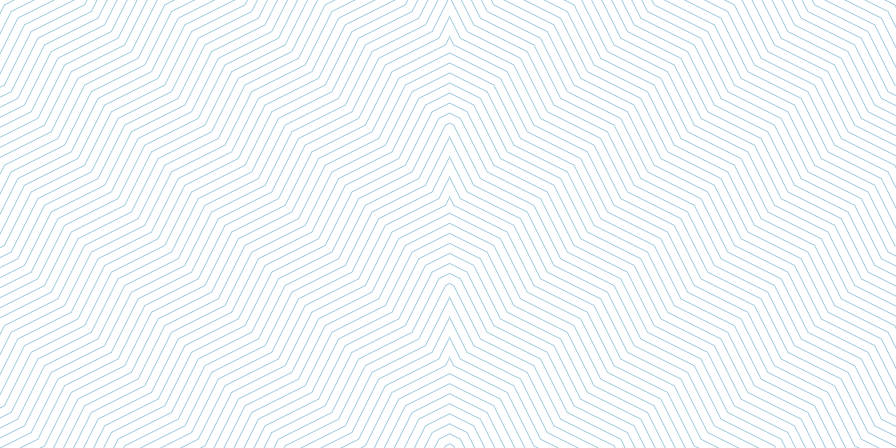
A Shadertoy shader for this pattern:

```glsl
// Thin blue contour lines step down from a central mirror axis like stairs.
// In diagonal coordinates each line is a triangle wave, so steep and shallow
// segments alternate and the spacing between parallel lines stays constant.

#define PERIOD 0.358            // stair period, in canvas heights
#define LINES_PER_PERIOD 12.0
#define CORNER_OFFSET 0.1094    // first steep-to-shallow corner below the top
#define LINE_PHASE -0.055       // shift of the lines, in line spacings
#define AXIS_SHIFT 0.0036       // mirror axis, right of the centre
#define LINE_WIDTH 0.0014
#define EDGE_SOFTNESS 0.75      // in pixels
#define WAVE_SLOPE (1.0 / 3.0)  // gives segment slopes of 2 and 1/2
#define PAPER vec3(1.0)
#define INK vec3(0.43, 0.69, 0.81)

float triangleWave(float s) {
    float halfPeriod = 0.5 * PERIOD;
    return WAVE_SLOPE * (halfPeriod - abs(mod(s, PERIOD) - halfPeriod));
}

// Distance to the nearest stair line; p.x is from the axis, p.y from the top.
float stairDistance(vec2 p) {
    float along = p.x + p.y - CORNER_OFFSET;
    float across = p.x - p.y - triangleWave(along);
    float spacing = PERIOD / LINES_PER_PERIOD;
    float cell = fract(across / spacing - LINE_PHASE + 0.5) - 0.5;
    float gradient = length(vec2(1.0 - WAVE_SLOPE, 1.0 + WAVE_SLOPE));
    return abs(cell) * spacing / gradient;
}

// Filtered stroke that keeps its weight when thinner than a pixel.
float strokeCoverage(float dist, float width, float soft) {
    return smoothstep(-soft, soft, dist + 0.5 * width)
         - smoothstep(-soft, soft, dist - 0.5 * width);
}

void mainImage(out vec4 fragColor, in vec2 fragCoord) {
    float pixel = 1.0 / iResolution.y;
    float x = (fragCoord.x - 0.5 * iResolution.x) * pixel - AXIS_SHIFT;
    float depth = 1.0 - fragCoord.y * pixel;

    float dist = stairDistance(vec2(abs(x), depth));
    float ink = strokeCoverage(dist, LINE_WIDTH, EDGE_SOFTNESS * pixel);
    fragColor = vec4(mix(PAPER, INK, ink), 1.0);
}
```
